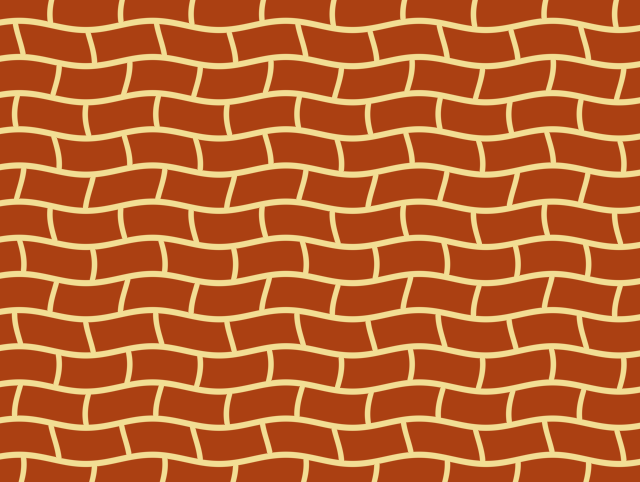
Write a Shadertoy shader that draws this pattern.

```glsl
// Wavy running-bond brick wall with cream mortar lines.

const float TAU = 6.2831853;

// Bends the plane so that straight courses and joints become sine waves.
vec2 bendWall(vec2 p) {
    return p + vec2(0.0073 * cos(TAU * 6.4 * (p.y - 0.0221)),
                    0.0072 * cos(TAU * 4.8 * (p.x - 0.0300)));
}

// Distance to the nearest whole number.
vec2 toNearestLine(vec2 q) {
    return abs(q - round(q));
}

// Signed distance to the mortar, negative inside it.
float mortarDistance(vec2 p) {
    vec2 brickSize = vec2(0.1103, 0.0565);
    vec2 q = (bendWall(p) - vec2(0.0301, 0.0397)) / brickSize;
    q.x += 0.5 * mod(floor(q.y), 2.0); // every other course shifts by half a brick
    vec2 d = toNearestLine(q) * brickSize - vec2(0.0043, 0.0048);
    return min(d.x, d.y);
}

void mainImage(out vec4 fragColor, in vec2 fragCoord) {
    // Canvas widths, measured down from the top left corner
    vec2 p = vec2(fragCoord.x, iResolution.y - fragCoord.y) / iResolution.x;
    float pixel = 1.0 / iResolution.x;

    float mortar = 1.0 - smoothstep(-0.75 * pixel, 0.75 * pixel, mortarDistance(p));
    vec3 color = mix(vec3(0.67, 0.25, 0.07), vec3(0.95, 0.87, 0.58), mortar);
    fragColor = vec4(color, 1.0);
}
```
